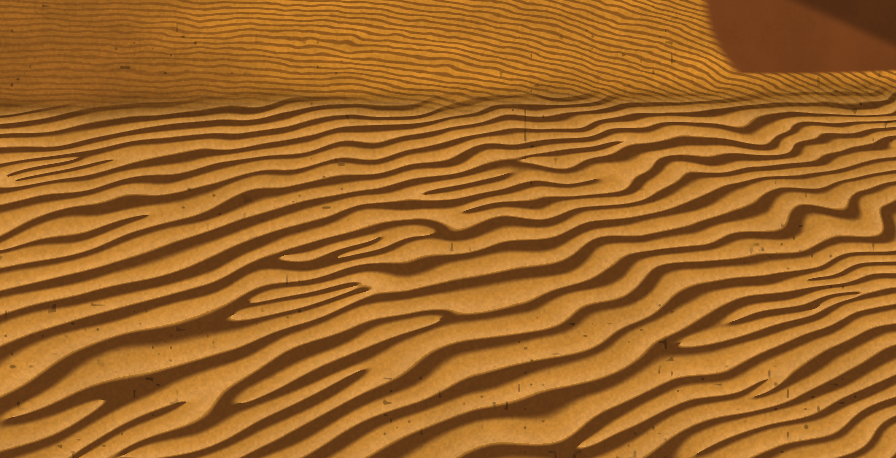
Write a Shadertoy shader that draws this texture.

```glsl
// Wind-rippled desert sand receding to a far slope with a shaded hollow.
// Ripples are a sawtooth of a logarithmic perspective phase, bent by noise
// and broken into forks by pairs of opposite phase vortices.
#define RIPPLES 11.0      // ripple density of the near field
#define TILT 4.4          // rise of the near ripples to the right
#define HORIZON 0.05      // offset of the vanishing line above the top
#define FAR_RIPPLES 75.0  // ripple density of the far slope
#define FORKS 22          // vortex pairs that split and join crests
#define WAVINESS 1.0      // bending of the crests
#define GRAIN 0.09        // strength of the sand grain

const float TAU = 6.2831853;
const vec3 SHADOW = vec3(0.35, 0.20, 0.08);
const vec3 SAND = vec3(0.76, 0.51, 0.20);
const vec3 CREST = vec3(0.83, 0.59, 0.31);
const vec3 FAR_SAND = vec3(0.77, 0.50, 0.16);
const vec3 DUSK_SAND = vec3(0.58, 0.36, 0.13);
const vec3 HOLLOW = vec3(0.37, 0.20, 0.09);

float hash(vec2 p) {
    vec3 q = fract(vec3(p.xyx) * 0.1031);
    q += dot(q, q.yzx + 33.33);
    return fract((q.x + q.y) * q.z);
}

float noise(vec2 p) {
    vec2 i = floor(p), f = fract(p);
    f = f * f * (3.0 - 2.0 * f);
    return mix(mix(hash(i), hash(i + vec2(1, 0)), f.x),
               mix(hash(i + vec2(0, 1)), hash(i + vec2(1, 1)), f.x), f.y);
}

float fbm(vec2 p) {
    float sum = 0.0, gain = 0.5;
    for (int i = 0; i < 4; i++) {
        sum += gain * noise(p);
        p = p * 2.03 + 17.1;
        gain *= 0.5;
    }
    return sum;
}

// Phase of the undisturbed near ripples; depth runs from 0 at the top
float nearPhase(float x, float depth) {
    return RIPPLES * log(depth + HORIZON) + TILT * x;
}

// Whole-turn vortex pairs: a crest starts at one end and stops at the other
float forks(float x, float depth, float phase) {
    float turn = 0.0, stretch = 4.5 / (depth + 0.25);
    for (int i = 0; i < FORKS; i++) {
        float id = float(i);
        vec2 seed = vec2(hash(vec2(id, 3.7)), hash(vec2(id, 9.2)));
        float x0 = 2.1 * fract(id * 0.618 + 0.2 * seed.x) - 0.05;
        float depth0 = mix(0.24, 1.05, fract(id * 0.755 + 0.2 * seed.y));
        float span = (0.15 + 0.25 * seed.x) * (0.4 + depth0);
        float rise = phase - nearPhase(x0, depth0);
        turn += atan(rise, (x - x0) * stretch);
        turn -= atan(rise - 0.5 + seed.y, (x - x0 - span) * stretch);
    }
    return turn / TAU;
}

// Shaded lee side: crisp at the crest, soft towards the trough
float leeShade(float phase, float width, float blur) {
    float f = fract(phase);
    float soft = max(0.2, blur);
    return smoothstep(0.0, max(0.09, blur), f)
         * (1.0 - smoothstep(width - soft * 0.5, width + soft * 0.5, f));
}

void mainImage(out vec4 fragColor, in vec2 fragCoord) {
    vec2 p = fragCoord / iResolution.y;
    float x = p.x, depth = 1.0 - p.y, pixel = 1.0 / iResolution.y;

    // Near field
    float phase = nearPhase(x, depth);
    vec2 ground = vec2((x - 0.9) / (depth + 0.3), log(depth + HORIZON));
    float bend = noise(ground * vec2(3.2, 4.0) + 5.0) - 0.5
               + 0.55 * (noise(ground * vec2(8.0, 9.0) + 31.0) - 0.5);
    float bent = phase + WAVINESS * (0.7 + 0.45 * x) * bend
               + forks(x, depth, phase);
    float width = 0.27 + 0.32 * noise(ground * vec2(6.0, 10.0) + 60.0);
    float blur = 1.3 * pixel * RIPPLES / (depth + HORIZON);
    float shade = leeShade(bent, width, blur);
    float f = fract(bent);
    vec3 nearColor = mix(SAND * 0.92, SAND, smoothstep(0.3, 0.7, f));
    nearColor = mix(nearColor, CREST, 0.75 * smoothstep(0.6, 0.95, f));
    nearColor *= 0.92 + 0.16 * fbm(p * 5.0);
    nearColor = mix(nearColor, SHADOW, 0.93 * shade);

    // Far slope: fine ripples sweeping down towards the hollow
    float sweep = max(x - 0.6, 0.0);
    float farPhase = FAR_RIPPLES * depth - 13.0 * sweep * sweep
                   + 2.2 * fbm(p * vec2(9.0, 16.0)) - 2.0 * x;
    float farShade = leeShade(farPhase, 0.5, 1.2 * pixel * FAR_RIPPLES);
    float glow = smoothstep(0.1, 1.0, x + 0.5 * fbm(p * 4.0) - 0.9 * depth);
    vec3 farColor = mix(DUSK_SAND, FAR_SAND, glow);
    farColor *= 0.9 + 0.25 * fbm(p * vec2(8.0, 30.0));
    farColor = mix(farColor, SHADOW * 1.15, farShade * (0.38 + 0.25 * glow));

    // Brown band where the two slopes meet
    float seam = depth - 0.235 + 0.015 * x + 0.05 * (fbm(p * vec2(5.0, 12.0)) - 0.5);
    vec3 color = mix(farColor, nearColor, smoothstep(-0.03, 0.03, seam));
    color *= 1.0 - 0.2 * exp(-seam * seam * 1200.0);

    // Hollow in the upper right, with a faint ridge inside
    float wall = x - 1.53 - 2.8 * depth * depth;
    float rim = 0.162 - 0.09 * (x - 1.68) * (x - 1.68) - depth;
    float inside = smoothstep(-0.005, 0.025, wall) * smoothstep(-0.003, 0.006, rim);
    float ridge = smoothstep(-0.02, 0.01, depth - 0.45 * (x - 1.72));
    vec3 hollowColor = HOLLOW * mix(0.85, 1.2, ridge) * (0.93 + 0.15 * fbm(p * 12.0));
    color = mix(color, hollowColor, inside);

    // Grain and scattered dark specks
    float grain = noise(p * 170.0) + 0.6 * noise(p * 310.0) - 0.8;
    color *= 1.0 + GRAIN * grain * (1.0 - 0.7 * inside);
    float speck = smoothstep(0.88, 0.96, noise(p * 75.0)) * smoothstep(0.6, 0.8, noise(p * 7.0));
    color *= 1.0 - 0.3 * speck * (1.0 - inside);
    fragColor = vec4(color, 1.0);
}
```
